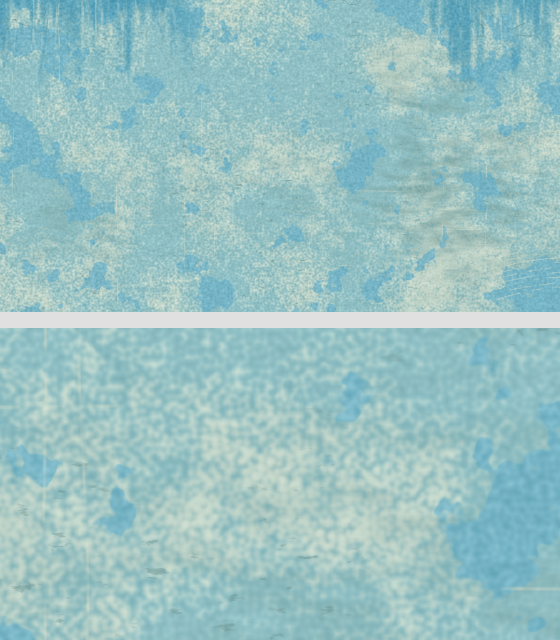
Top, the full canvas; bottom, a detail of the centre.
Write a WebGL 2 fragment shader that draws this texture.

```glsl
#version 300 es
precision highp float;
// Weathered turquoise plaster with peeled blue patches, drips, smudges and scratches.

#define BASE vec3(0.565, 0.755, 0.775)
#define PALE vec3(0.765, 0.835, 0.785)
#define BLUE vec3(0.435, 0.695, 0.775)
#define DEEP vec3(0.315, 0.615, 0.715)
#define OLIVE vec3(0.475, 0.635, 0.625)
#define CREAM vec3(0.835, 0.855, 0.775)
#define GRAIN_SCALE 125.0
#define GRAIN_AMOUNT 0.075
#define PATCH_SCALE 5.5
#define PATCH_LEVEL 0.20
#define SCRATCHES 9

uniform vec2 u_resolution;
out vec4 fragColor;

float hash(vec2 cell) {
    uvec2 q = uvec2(ivec2(cell)) * uvec2(1597u, 3571u);
    uint n = (q.x ^ (q.y << 7)) * 747796u + 28913u;
    n = (n ^ (n >> 15)) * 277803u;
    n = (n ^ (n >> 13)) * 668265u;
    return float((n ^ (n >> 16)) & 65535u) / 65535.0;
}

vec2 gradient(vec2 cell) {
    float angle = 6.2832 * hash(cell);
    return vec2(cos(angle), sin(angle));
}

// Gradient noise, about -0.7 to 0.7
float noise(vec2 p) {
    vec2 i = floor(p), f = p - i;
    vec2 u = f * f * f * (f * (f * 6.0 - 15.0) + 10.0);
    vec2 e = vec2(1.0, 0.0);
    float low = mix(dot(gradient(i), f), dot(gradient(i + e), f - e), u.x);
    float high = mix(dot(gradient(i + e.yx), f - e.yx), dot(gradient(i + 1.0), f - 1.0), u.x);
    return mix(low, high, u.y);
}

float fbm(vec2 p) {
    float sum = 0.0, amplitude = 0.6;
    for (int i = 0; i < 5; i++) {
        sum += amplitude * noise(p);
        p = mat2(1.6, 1.2, -1.2, 1.6) * p + 17.3;
        amplitude *= 0.55;
    }
    return sum;
}

// Soft elliptical region, 1 at its centre
float region(vec2 p, vec2 centre, vec2 size) {
    vec2 d = (p - centre) / size;
    return exp(-dot(d, d));
}

float line(float distance, float width) {
    return 1.0 - smoothstep(width * 0.4, width * 1.6, abs(distance));
}

void main() {
    vec2 p = gl_FragCoord.xy / u_resolution.y;
    float aspect = u_resolution.x / u_resolution.y;
    float x = p.x / aspect;
    float sides = smoothstep(0.25, 0.5, abs(x - 0.5));
    float grain = noise(p * GRAIN_SCALE) + 0.6 * noise(p * GRAIN_SCALE * 0.5 + 31.0);
    float rough = fbm(p * 24.0 + 60.0);

    // Chalky mottling
    float chalk = fbm(p * 3.2 + 9.0) + 0.30 * rough + 0.28 * grain + 0.06 * sides;
    vec3 color = mix(BASE, PALE, smoothstep(-0.14, 0.42, chalk));

    // Olive smudges brushed sideways
    float smudgeZone = region(p, vec2(0.83 * aspect, 0.33), vec2(0.34, 0.28))
        + 0.7 * region(p, vec2(0.76 * aspect, 0.68), vec2(0.20, 0.24))
        + 0.7 * region(p, vec2(0.12 * aspect, 0.26), vec2(0.26, 0.16))
        + 0.4 * region(p, vec2(0.50 * aspect, 0.42), vec2(0.50, 0.20));
    vec2 brushed = vec2(p.x * 7.0, p.y * 26.0 + 2.0 * noise(p * 3.0));
    float smudge = fbm(brushed + 40.0) + 0.5 * fbm(p * 6.0 + 80.0) + 0.3 * grain;
    color = mix(color, OLIVE, 0.62 * smudgeZone * smoothstep(-0.25, 0.40, smudge));
    float fleck = smoothstep(0.24, 0.42, fbm(p * vec2(28.0, 70.0) + 5.0));
    color = mix(color, OLIVE * 0.95, 0.55 * fleck * smoothstep(-0.1, 0.25, noise(p * 4.0 + 3.0)));

    // Peeled blue patches with ragged edges
    float peel = fbm(p * PATCH_SCALE + 23.0) + 0.16 * rough + 0.10 * sides
        + 0.09 * smoothstep(0.6, 1.0, p.y) + 0.07 * smoothstep(0.2, 0.0, p.y);
    float patchMask = smoothstep(PATCH_LEVEL, PATCH_LEVEL + 0.05, peel);
    color = mix(color, BLUE, 0.82 * patchMask);

    // Dark paint running down from the top corners
    float corners = max(smoothstep(0.38, 0.28, x), smoothstep(0.75, 0.78, x));
    float runs = 0.22 * noise(vec2(p.x * 45.0, p.y * 3.0)) + 0.30 * fbm(p * vec2(9.0, 5.0) + 70.0);
    float drip = smoothstep(0.80, 1.04, p.y + runs + 0.05 * rough);
    color = mix(color, DEEP, 0.85 * corners * drip);
    float streak = smoothstep(0.18, 0.42, noise(vec2(p.x * 70.0, p.y * 9.0) + 12.0));
    color = mix(color, PALE, 0.45 * streak * corners * smoothstep(0.72, 0.95, p.y));

    // Hairline cracks near the top
    float crack = line(noise(p * 13.0 + 0.15 * rough), 0.018);
    float crackZone = smoothstep(0.78, 0.95, p.y) * smoothstep(0.05, 0.3, noise(p * 5.0 + 51.0));
    color = mix(color, OLIVE * 0.9, 0.55 * crack * crackZone);

    // Pale scratches: long upright ones and short level ones
    for (int i = 0; i < SCRATCHES; i++) {
        float k = float(i);
        vec2 at = vec2(hash(vec2(k, 3.0)) * aspect, hash(vec2(k, 8.0)));
        float worn = smoothstep(-0.25, 0.25, noise(p * 22.0 + k * 7.0));
        float upright = line(p.x - at.x - 0.012 * noise(vec2(p.y * 4.0, k)), 0.0016)
            * smoothstep(0.34, 0.20, abs(p.y - at.y));
        float level = line(p.y - at.y - 0.008 * noise(vec2(p.x * 5.0, k + 20.0)), 0.0018)
            * smoothstep(0.14, 0.05, abs(p.x - aspect * hash(vec2(k, 14.0))));
        color = mix(color, CREAM, worn * (0.42 * upright + 0.38 * level));
        // Sweeping arcs in the lower right corner
        float radius = length(p - vec2(aspect + 0.06, -0.85)) - 0.93 - 0.016 * k;
        float arc = line(radius + 0.006 * noise(p * 6.0 + k), 0.002) * smoothstep(0.80, 0.92, x);
        color = mix(color, CREAM, 0.40 * arc * worn);
    }

    // Fine grain over everything
    color += GRAIN_AMOUNT * grain * vec3(1.1, 0.9, 0.85) + 0.035 * rough;
    fragColor = vec4(clamp(color, 0.0, 1.0), 1.0);
}
```
